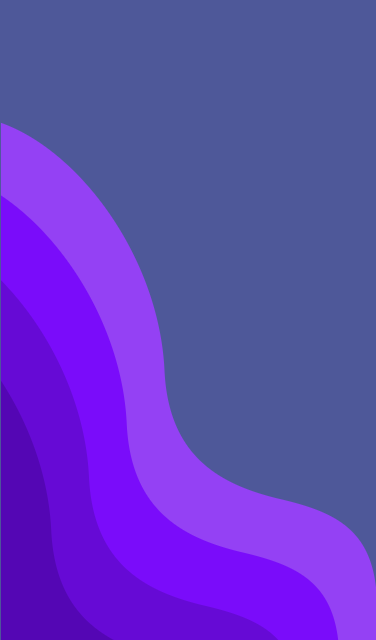
A Shadertoy shader for this background:

```glsl
// Four nested violet waves rising from the lower left over a slate blue field.
// One S-shaped outline, made of three cubic curves, is solved for its x at a
// given height; each inner wave is the same outline shifted down and left.

#define WAVE_COUNT 4
#define WAVE_SHIFT vec2(0.1004, 0.0833)
#define SOLVE_STEPS 16
#define MARGIN_WIDTH 0.0025
#define EDGE_SOFTNESS 1.0
#define SLATE vec3(0.306, 0.345, 0.600)

const vec3 WAVE_COLORS[WAVE_COUNT] = vec3[](
    vec3(0.580, 0.255, 0.957),
    vec3(0.478, 0.047, 0.980),
    vec3(0.400, 0.040, 0.835),
    vec3(0.330, 0.025, 0.705));

vec2 cubic(vec2 a, vec2 b, vec2 c, vec2 d, float t) {
    float s = 1.0 - t;
    return s * s * s * a + 3.0 * s * t * (s * b + t * c) + t * t * t * d;
}

vec2 cubicTangent(vec2 a, vec2 b, vec2 c, vec2 d, float t) {
    float s = 1.0 - t;
    return s * s * (b - a) + 2.0 * s * t * (c - b) + t * t * (d - c);
}

// Signed distance in pixels to the outline; negative inside the wave.
float waveDistance(vec2 p) {
    // Upper shoulder
    vec2 a = vec2(0.0, 0.8086), b = vec2(0.212, 0.7656);
    vec2 c = vec2(0.424, 0.5964), d = vec2(0.4375, 0.4206);
    if (p.y < 0.2214) {
        // Lower shoulder
        a = vec2(0.7366, 0.2214); b = vec2(0.8817, 0.2018);
        c = vec2(0.982, 0.177);   d = vec2(1.0, 0.082);
    } else if (p.y < d.y) {
        // Hollow between the shoulders
        a = d;                    b = vec2(0.4487, 0.2865);
        c = vec2(0.585, 0.2435);  d = vec2(0.7366, 0.2214);
    }

    // Height falls steadily along each curve, so bisection finds the parameter
    float low = 0.0, high = 1.0;
    for (int i = 0; i < SOLVE_STEPS; i++) {
        float mid = 0.5 * (low + high);
        if (cubic(a, b, c, d, mid).y > p.y) low = mid;
        else high = mid;
    }
    float t = 0.5 * (low + high);
    vec2 onCurve = cubic(a, b, c, d, t);
    vec2 tangent = cubicTangent(a, b, c, d, t);

    // The tangent carries the outline past its ends and scales the distance
    float slope = tangent.x / tangent.y;
    float offset = p.x - onCurve.x - slope * (p.y - onCurve.y);
    return offset / length(vec2(1.0, -slope) / iResolution.xy);
}

float coverage(float pixels) {
    return clamp(0.5 - pixels / EDGE_SOFTNESS, 0.0, 1.0);
}

void mainImage(out vec4 fragColor, in vec2 fragCoord) {
    vec2 uv = fragCoord / iResolution.xy;
    vec3 color = SLATE;

    // Waves from the outermost to the innermost
    for (int i = 0; i < WAVE_COUNT; i++) {
        float inside = coverage(waveDistance(uv + float(i) * WAVE_SHIFT));
        color = mix(color, WAVE_COLORS[i], inside);
    }

    // Hairline of the field along the left side
    float margin = coverage((uv.x - MARGIN_WIDTH) * iResolution.x);
    color = mix(color, SLATE, margin);

    fragColor = vec4(color, 1.0);
}
```
